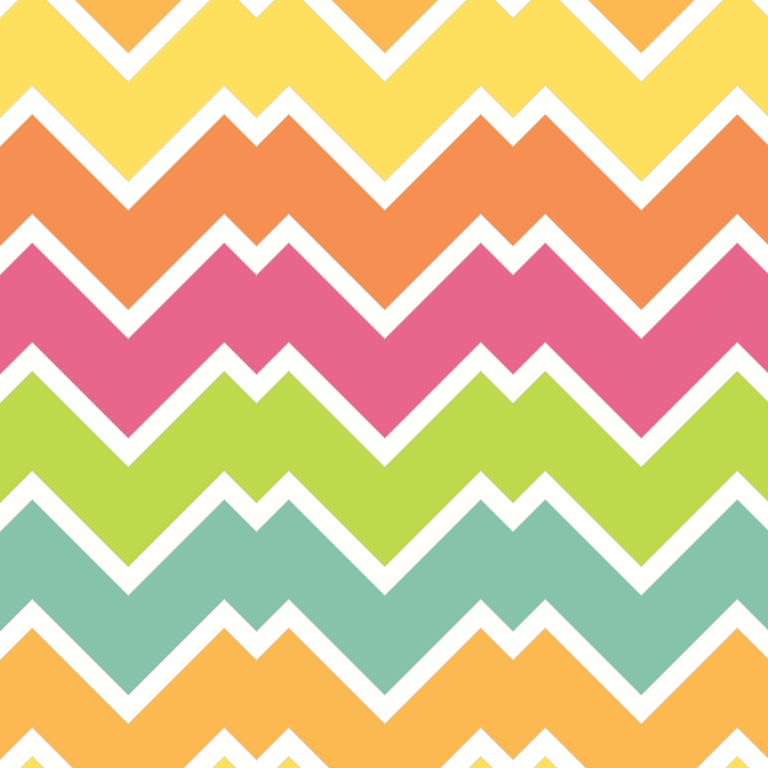
A WebGL 1 fragment shader for this pattern:

```glsl
precision highp float;
// Six flat coloured chevron bands on white, three repeats across, with deep
// valleys alternating with shallow notches. A folded zigzag offsets the
// height, which is then cut into equal rows, each a colour band and a gap.

uniform vec2 u_resolution;

// Height above the deep valley; both slopes are 45 degrees.
float zigzag(float x) {
  float fromValley = 0.334 * abs(fract(x / 0.334) - 0.5);
  return 0.125 - abs(fromValley - 0.125);
}

// Band colours from the top row down.
vec3 bandColor(float row) {
  if (row < 0.5) return vec3(1.00, 0.88, 0.37); // yellow
  if (row < 1.5) return vec3(0.96, 0.56, 0.32); // orange
  if (row < 2.5) return vec3(0.91, 0.40, 0.55); // pink
  if (row < 3.5) return vec3(0.74, 0.85, 0.30); // lime
  if (row < 4.5) return vec3(0.53, 0.765, 0.67); // teal
  return vec3(0.99, 0.725, 0.32);               // gold
}

void main() {
  vec2 uv = gl_FragCoord.xy / u_resolution;
  float pixel = 1.0 / min(u_resolution.x, u_resolution.y);

  // Row coordinate, with row borders in the middle of the white gaps.
  const float rowHeight = 0.1672;
  float s = (1.0 - uv.y + zigzag(uv.x) - 0.1068) / rowHeight + 0.113;
  float row = mod(floor(s), 6.0);

  // Distance to the band edge, positive inside the colour.
  float inside = (0.387 - abs(fract(s) - 0.5)) * rowHeight * 0.7071;
  float cover = smoothstep(-0.8 * pixel, 0.8 * pixel, inside);

  vec3 color = mix(vec3(0.995, 0.996, 0.99), bandColor(row), cover);

  // Faint grey fringe along each edge.
  float fringe = 1.0 - smoothstep(0.0, max(0.002, pixel), abs(inside));
  color = mix(color, vec3(0.72, 0.70, 0.68), 0.25 * fringe);

  gl_FragColor = vec4(color, 1.0);
}
```
